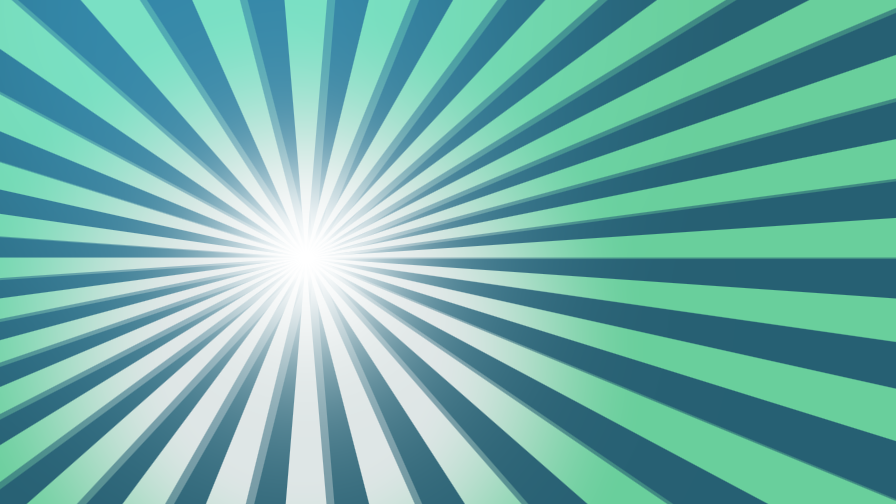
Write a Shadertoy shader that draws this background.

```glsl
// Sunburst: pale green rays over deep teal, lit by a white core.
// Rays are equal angular steps in a sheared, stretched plane; a shifted copy
// gives each ray a thin side, then soft radial glows whiten the middle.

const float RAY_COUNT = 30.0;
const vec2 CORE = vec2(0.607, 0.489);

// Coverage of the rays around the origin, with smoothed edges.
float rays(vec2 p) {
    vec2 q = vec2(p.x - 0.244 * p.y, 1.54 * p.y);
    float wave = sin(RAY_COUNT * atan(q.y, q.x));
    return clamp(0.5 + wave / max(fwidth(wave), 1e-4), 0.0, 1.0);
}

// Bell-shaped glow of the given radius.
float glow(vec2 p, float radius) {
    return exp(-dot(p, p) / (radius * radius));
}

// One inside the inner radius, fading to zero at the outer radius.
float fade(vec2 p, float inner, float outer) {
    return 1.0 - smoothstep(inner, outer, length(p));
}

void mainImage(out vec4 fragColor, in vec2 fragCoord) {
    // Canvas units: height is 1, width is 16/9.
    vec2 pos = fragCoord / iResolution.xy * vec2(16.0 / 9.0, 1.0);
    vec2 p = pos - CORE;

    // Cool light from the upper left tints both base colours.
    float tint = fade(pos - vec2(0.4, 1.0), 0.15, 1.1);
    vec3 gapColor = mix(vec3(0.15, 0.375, 0.45), vec3(0.20, 0.53, 0.66), tint);
    vec3 rayColor = mix(vec3(0.41, 0.81, 0.61), vec3(0.48, 0.88, 0.77), tint);

    // Wide pale wash, reaching further below the core.
    float wash = fade(pos - vec2(0.60, 0.30), 0.25, 0.70);
    rayColor = mix(rayColor, vec3(0.87, 0.90, 0.90), wash);
    float haze = 0.6 * glow(p + vec2(0.0, 0.07), 0.36);
    gapColor = mix(gapColor, vec3(0.60, 0.70, 0.72), haze);

    // Shaded sides first, then the ray faces.
    vec3 sideColor = mix(gapColor, rayColor, 0.38);
    vec2 sideShift = vec2(0.016, -0.003);
    vec3 color = mix(gapColor, sideColor, rays(p - sideShift));
    color = mix(color, rayColor, rays(p));

    // White core.
    color = mix(color, vec3(1.0), glow(p, 0.18));
    fragColor = vec4(color, 1.0);
}
```
